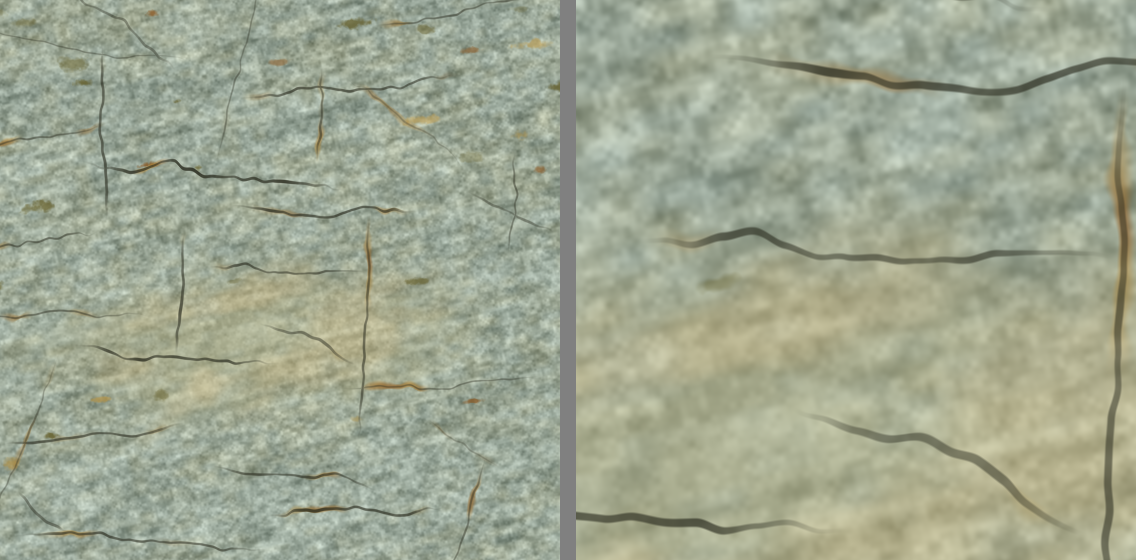
Left: the whole. Right: its middle third, enlarged.
Give the GLSL for this texture, as a Shadertoy shader.

```glsl
// Weathered grey-green stone: fine mottled grain, a sandy patch, dark cracks and ochre stains.

const vec3 COOL_STONE = vec3(0.600, 0.656, 0.606);
const vec3 WARM_STONE = vec3(0.668, 0.682, 0.565);
const vec3 SAND       = vec3(0.740, 0.700, 0.540);
const vec3 CRACK_DARK = vec3(0.170, 0.175, 0.125);
const vec3 OLIVE      = vec3(0.400, 0.380, 0.180);
const vec3 GOLD       = vec3(0.740, 0.590, 0.260);
const vec3 RUST       = vec3(0.540, 0.340, 0.130);

const float GRAIN_CONTRAST  = 0.42;
const float STREAK_CONTRAST = 0.11;
const float BED_ANGLE       = 0.23;
const vec2  PATCH_CENTER    = vec2(0.46, 0.38);
const vec2  PATCH_RADIUS    = vec2(0.36, 0.135);
const vec2  STAIN_GRID      = vec2(9.0, 15.0);

// Count, mean angle, angle spread and half length of each crack family
const vec4 BED_CRACKS   = vec4(15.0, 0.03, 0.36, 0.19);
const vec4 STEEP_CRACKS = vec4(8.0, 1.42, 0.50, 0.17);
const vec4 FALL_CRACKS  = vec4(6.0, -0.58, 0.40, 0.11);

float hash(vec2 p) {
    vec3 q = fract(p.xyx * 0.1031);
    q += dot(q, q.yzx + 33.33);
    return fract((q.x + q.y) * q.z);
}

float noise(vec2 p) {
    vec2 cell = floor(p), f = fract(p);
    f = f * f * (3.0 - 2.0 * f);
    return mix(mix(hash(cell), hash(cell + vec2(1, 0)), f.x),
               mix(hash(cell + vec2(0, 1)), hash(cell + vec2(1, 1)), f.x), f.y);
}

float fbm(vec2 p) {
    return 0.55 * noise(p) + 0.3 * noise(p * 2.1 + 17.0) + 0.15 * noise(p * 4.3 + 41.0);
}

vec2 rotate(vec2 p, float angle) {
    float c = cos(angle), s = sin(angle);
    return vec2(c * p.x + s * p.y, c * p.y - s * p.x);
}

// Returns crack darkness in x and the stain along the crack in y
vec2 cracks(vec2 p, vec4 family, float seed, float strength, float wobble, float pixel) {
    vec2 result = vec2(0.0);
    for (float i = 0.0; i < family.x; i++) {
        vec2 id = vec2(i + 1.0, seed);
        vec2 center = vec2((i + 0.2 + 0.6 * hash(id)) / family.x,
                           fract(i * 0.618 + 0.35 * hash(id + 7.0)));
        if (family.y < 1.0) center = center.yx;
        vec2 q = rotate(p - center, family.y + family.z * (hash(id + 13.0) - 0.5));
        float halfLength = family.w * mix(0.5, 1.4, hash(id + 23.0));
        if (abs(q.x) > halfLength || abs(q.y) > 0.06) continue;

        // Jagged course with tapered ends and uneven width
        float lane = seed * 3.0 + i * 5.0 + 0.5;
        q.y += wobble * (noise(vec2(q.x * 13.0 + 50.0, lane)) - 0.5);
        q.y += 0.3 * wobble * (noise(vec2(q.x * 55.0 + 90.0, lane)) - 0.5);
        float taper = 1.0 - smoothstep(0.55, 1.0, abs(q.x) / halfLength);
        float vary = noise(vec2(q.x * 32.0 + 70.0, lane));
        float bold = hash(id + 31.0);
        float width = mix(0.0006, 0.0023, bold) * (0.45 + 0.8 * vary) * (0.4 + 0.6 * taper);
        float line = 1.0 - smoothstep(width - 0.5 * pixel, width + 0.0011 + 0.5 * pixel, abs(q.y));
        float dark = line * taper * strength * mix(0.4, 1.0, bold) * (0.55 + 0.45 * vary);

        float spread = 0.003 + 0.009 * noise(q * 60.0 + lane);
        float soak = smoothstep(0.52, 0.85, noise(vec2(q.x * 17.0 + 30.0, lane)));
        float stain = soak * taper * strength * (1.0 - smoothstep(0.2, 1.0, abs(q.y) / spread));
        result = max(result, vec2(dark, stain));
    }
    return result;
}

// Ragged flat stains, denser near the top; rgb is the colour, a the cover
vec4 stains(vec2 p) {
    vec4 result = vec4(OLIVE, 0.0);
    float ragged = fbm(p * 70.0) - 0.5;
    for (float y = -1.0; y <= 1.0; y++)
    for (float x = -1.0; x <= 1.0; x++) {
        vec2 cell = floor(p * STAIN_GRID) + vec2(x, y);
        vec2 center = (cell + 0.15 + 0.7 * vec2(hash(cell + 3.0), hash(cell + 57.0))) / STAIN_GRID;
        float chance = mix(0.10, 0.42, smoothstep(0.55, 0.8, center.y));
        if (hash(cell + 101.0) > chance) continue;
        float size = mix(0.007, 0.017, hash(cell + 131.0));
        float stretch = mix(1.0, 3.8, pow(hash(cell + 151.0), 2.0));
        vec2 q = rotate(p - center, 0.1) / (size * vec2(stretch, 0.8));
        float cover = 1.0 - smoothstep(0.25, 1.0, length(q) + 1.5 * ragged);
        cover *= mix(0.3, 0.85, hash(cell + 171.0));
        float kind = hash(cell + 191.0);
        vec3 tone = kind < 0.55 ? OLIVE : (kind < 0.78 ? GOLD : RUST);
        if (cover > result.a) result = vec4(tone, cover);
    }
    return result;
}

void mainImage(out vec4 fragColor, in vec2 fragCoord) {
    vec2 p = fragCoord / iResolution.y;
    float pixel = 1.0 / iResolution.y;
    vec2 bed = rotate(p, BED_ANGLE) + 4.0;

    // Sandy patch and warm flecks over cool stone
    vec2 d = rotate(p - PATCH_CENTER, 0.08) / PATCH_RADIUS;
    float cloud = fbm(bed * vec2(5.0, 11.0));
    float sandy = 1.0 - smoothstep(0.35, 1.45, length(d) + 1.3 * (cloud - 0.5));
    float fleck = noise(bed * vec2(40.0, 65.0)) - 0.5;
    float warmth = 0.17 + 0.75 * sandy + 0.55 * fleck + 0.7 * (cloud - 0.5);
    vec3 color = mix(COOL_STONE, WARM_STONE, clamp(warmth, 0.0, 1.0));
    color = mix(color, SAND, 0.6 * sandy * smoothstep(0.45, 0.75, fbm(bed * vec2(7.0, 14.0) + 9.0)));

    // Mottled grain and slanted bedding streaks
    float grain = 0.35 * noise(bed * vec2(48.0, 70.0)) + 0.4 * noise(bed * vec2(105.0, 140.0))
                + 0.25 * noise(bed * 240.0) - 0.5;
    float streak = noise(bed * vec2(11.0, 85.0)) - 0.5;
    color += GRAIN_CONTRAST * (1.0 - 0.5 * sandy) * grain + STREAK_CONTRAST * streak;

    // Stains, then cracks on top
    vec4 stain = stains(p);
    color = mix(color, stain.rgb, stain.a);
    vec2 crack = cracks(p, BED_CRACKS, 5.0, 1.0, 0.034, pixel);
    crack = max(crack, cracks(p, STEEP_CRACKS, 19.0, 0.9, 0.020, pixel));
    crack = max(crack, cracks(p, FALL_CRACKS, 37.0, 0.65, 0.028, pixel));
    color = mix(color, mix(RUST, GOLD, noise(p * 30.0)), 0.7 * crack.y);
    color = mix(color, CRACK_DARK, 0.92 * crack.x);

    fragColor = vec4(clamp(color, 0.0, 1.0), 1.0);
}
```
